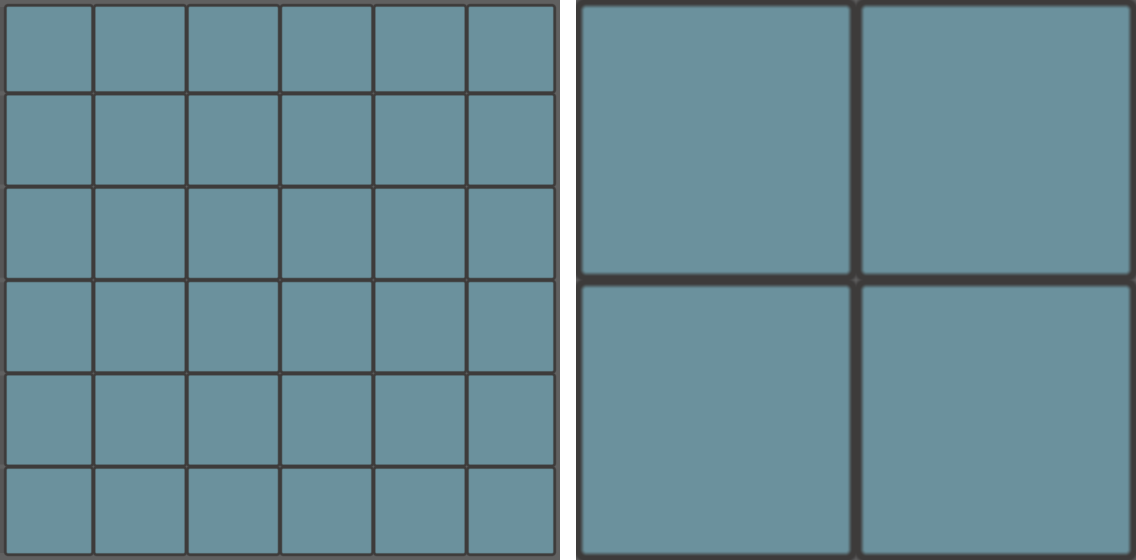
Left: the whole. Right: its middle third, enlarged.
This pattern is drawn by a Shadertoy shader. Its source:

```glsl
// Six by six square blue-grey tiles with dark soft seams and a grey outer frame.

const float TILES = 6.0;
const float HALF_SEAM = 0.0037;
const float FRAME = 0.0120;
const float CORNER = 0.0026;

const vec3 TILE_COLOR = vec3(0.418, 0.570, 0.614);
const vec3 SEAM_COLOR = vec3(0.238, 0.230, 0.228);
const vec3 GROUT_COLOR = vec3(0.375, 0.375, 0.375);

// Signed distance to a box with rounded corners
float roundedBox(vec2 p, vec2 halfSize, float radius) {
    vec2 q = abs(p) - halfSize + radius;
    return length(max(q, 0.0)) + min(max(q.x, q.y), 0.0) - radius;
}

// Distance to the tile of the current cell; outer tiles are cut by the frame
float tileDistance(vec2 uv, float count, float halfSeam, float frame) {
    vec2 cell = clamp(floor(uv * count), 0.0, count - 1.0);
    vec2 low = max(cell / count + halfSeam, vec2(frame));
    vec2 high = min((cell + 1.0) / count - halfSeam, vec2(1.0 - frame));
    return roundedBox(uv - 0.5 * (low + high), 0.5 * (high - low), CORNER);
}

// Darkening of the left frame, interrupted where the rows meet
float leftFrameShade(vec2 uv, float count, float frame) {
    float toJunction = abs(fract(uv.y * count + 0.5) - 0.5) / count;
    float between = smoothstep(0.002, 0.006, toJunction);
    float rows = step(frame, uv.y) * step(uv.y, 1.0 - frame);
    return between * rows * (1.0 - smoothstep(0.6 * frame, frame, uv.x));
}

void mainImage(out vec4 fragColor, in vec2 fragCoord) {
    vec2 uv = fragCoord / iResolution.xy;
    float soft = max(0.0018, 0.7 / min(iResolution.x, iResolution.y));
    float d = tileDistance(uv, TILES, HALF_SEAM, FRAME);

    // Grout lightens away from the tile edges, at crossings and in the frame
    vec3 grout = GROUT_COLOR * (1.0 - 0.10 * leftFrameShade(uv, TILES, FRAME));
    vec3 color = mix(SEAM_COLOR, grout, smoothstep(0.0034, 0.0066, d));

    // Tile face with a soft edge
    color = mix(TILE_COLOR, color, smoothstep(-soft, soft, d));
    fragColor = vec4(color, 1.0);
}
```
